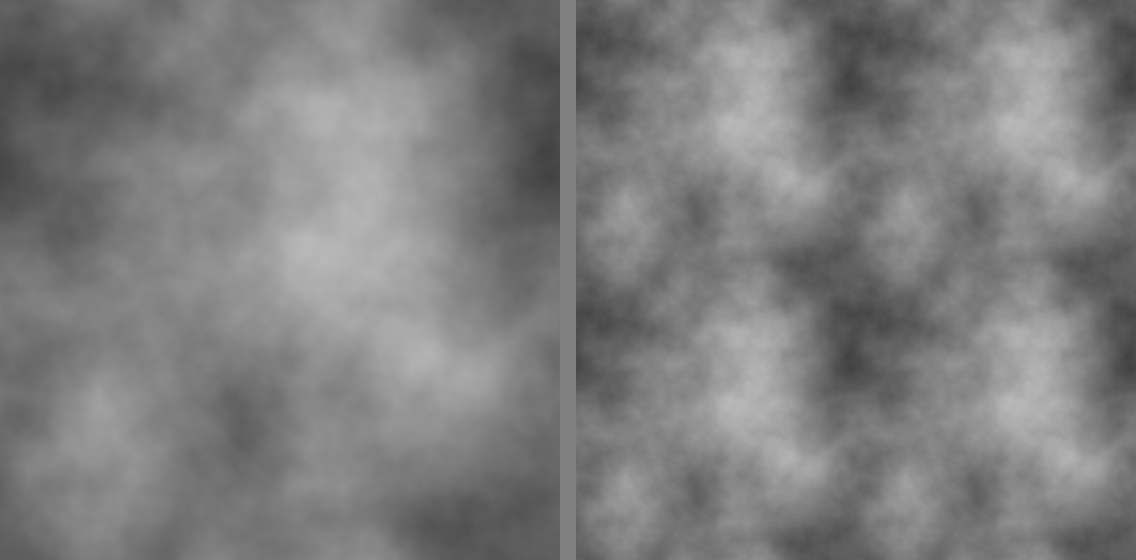
Left, the tile; right, the same tile 2 across and 2 down.
Write a WebGL 1 fragment shader that draws this texture.

```glsl
precision highp float;
// Soft grey cloud texture: seamless fractal gradient noise.

uniform vec2 u_resolution;

const float TAU = 6.2831853;
const int OCTAVES = 6;
const float BASE_CELLS = 2.0;   // lattice cells across the tile, first octave
const float GAIN = 0.5;         // amplitude ratio between octaves
const float MEAN_GREY = 0.495;
const float CONTRAST = 0.35;

float hash(vec2 cell, float seed) {
  vec3 p = fract(vec3(cell.xyx + seed) * vec3(0.1031, 0.1030, 0.0973));
  p += dot(p, p.yzx + 33.33);
  return fract((p.x + p.y) * p.z);
}

// Unit gradient at a lattice node, wrapped to the given period.
vec2 gradient(vec2 node, float period, float seed) {
  float angle = TAU * hash(mod(node, period), seed);
  return vec2(cos(angle), sin(angle));
}

// Gradient noise that repeats every "period" units, with zero mean.
float tiledNoise(vec2 p, float period, float seed) {
  vec2 cell = floor(p);
  vec2 f = p - cell;
  vec2 blend = f * f * f * (f * (f * 6.0 - 15.0) + 10.0);
  vec2 right = vec2(1.0, 0.0);
  vec2 up = vec2(0.0, 1.0);
  float a = dot(gradient(cell, period, seed), f);
  float b = dot(gradient(cell + right, period, seed), f - right);
  float c = dot(gradient(cell + up, period, seed), f - up);
  float d = dot(gradient(cell + 1.0, period, seed), f - 1.0);
  return mix(mix(a, b, blend.x), mix(c, d, blend.x), blend.y);
}

// Sum of octaves; each is shifted so that the lattices do not line up.
float clouds(vec2 uv, float seed) {
  float sum = 0.0;
  float amplitude = 1.0;
  float cells = BASE_CELLS;
  for (int i = 0; i < OCTAVES; i++) {
    float layer = float(i);
    vec2 shift = vec2(0.37, 0.61) * (layer + 1.0);
    sum += amplitude * tiledNoise(uv * cells + shift, cells, seed + layer * 17.0);
    amplitude *= GAIN;
    cells *= 2.0;
  }
  return sum;
}

void main() {
  vec2 uv = gl_FragCoord.xy / u_resolution;
  float grey = MEAN_GREY + CONTRAST * clouds(uv, 5.0);
  gl_FragColor = vec4(vec3(clamp(grey, 0.0, 1.0)), 1.0);
}
```
